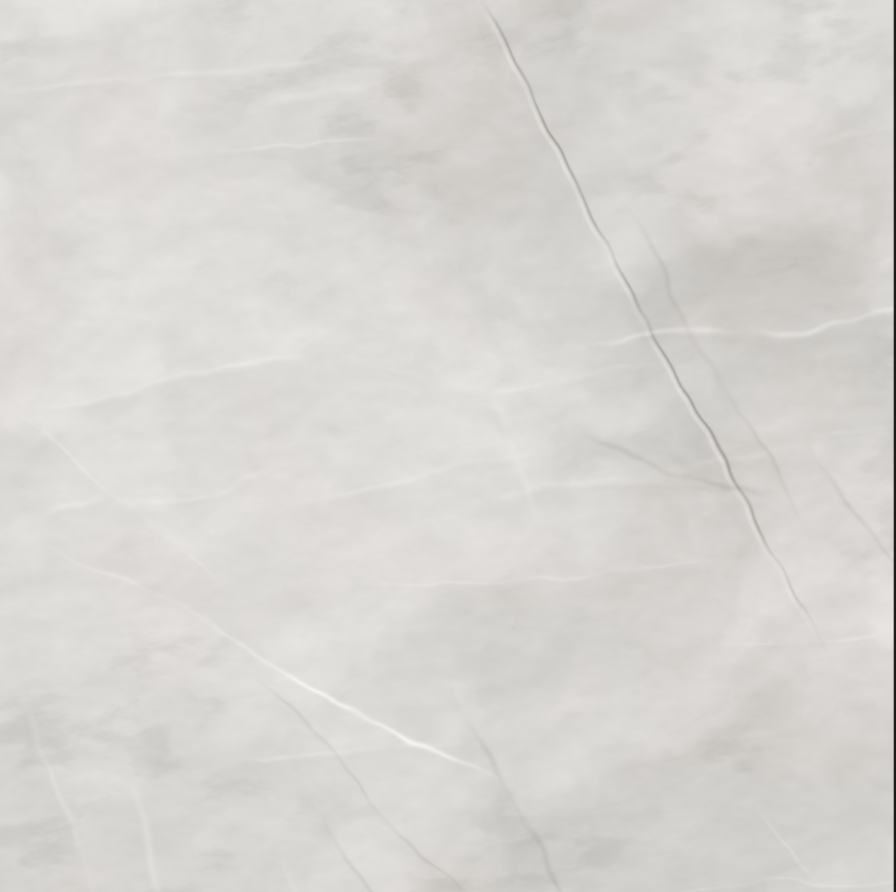
Reproduce this texture procedurally as a WebGL 1 fragment shader.

```glsl
precision highp float;

uniform vec2 u_resolution;

float hash(vec2 p) {
  p = fract(p * vec2(0.1031, 0.1137));
  p += dot(p, p.yx + 33.33);
  return fract((p.x + p.y) * p.x * 7.31);
}

float noise(vec2 p) {
  vec2 cell = floor(p), f = fract(p);
  f = f * f * (3.0 - 2.0 * f);
  return mix(mix(hash(cell), hash(cell + vec2(1.0, 0.0)), f.x),
             mix(hash(cell + vec2(0.0, 1.0)), hash(cell + 1.0), f.x), f.y);
}

float fbm(vec2 p) {
  float sum = 0.0, amp = 0.5;
  for (int i = 0; i < 6; i++) {
    sum += amp * noise(p);
    p = mat2(1.62, 1.18, -1.18, 1.62) * p + 17.3;
    amp *= 0.52;
  }
  return sum;
}

// Wandering line: x = sharp core, y = signed soft shade on its two sides.
vec2 vein(vec2 p, vec2 a, vec2 b, float width) {
  vec2 along = b - a;
  float len = length(along);
  along /= len;
  float t = dot(p - a, along) / len;
  float side = dot(p - a, vec2(-along.y, along.x));
  side += 0.026 * (noise(p * 8.0 + a * 50.0) - 0.5)
        + 0.007 * (noise(p * 38.0 + a * 90.0) - 0.5);
  float taper = smoothstep(0.0, 0.2, t) * smoothstep(1.0, 0.75, t);
  float broken = smoothstep(0.15, 0.75, noise(p * 17.0 + b * 40.0));
  float w = max(width, 0.7 / u_resolution.y);
  float core = exp(-side * side / (w * w)) * mix(0.2, 1.0, broken);
  float shade = side / (abs(side) + 0.003) * exp(-abs(side) / 0.035);
  return taper * vec2(core, shade);
}

// Faint scattered veins: light near-horizontal ones and steep mixed ones.
float scatteredVeins(vec2 p) {
  float tone = 0.0;
  for (int i = 0; i < 26; i++) {
    float id = float(i) + 1.0;
    vec2 start = vec2(hash(vec2(id, 3.7)), hash(vec2(id, 19.1))) * 1.1 - 0.1;
    float pick = hash(vec2(id, 41.3));
    float steep = step(15.0, id);
    float angle = mix(0.02 + 0.2 * pick, -0.6 - 0.75 * pick, steep);
    float len = 0.14 + 0.32 * hash(vec2(id, 57.9));
    vec2 end = start + len * vec2(cos(angle), sin(angle));
    vec2 v = vein(p, start, end, 0.0015 + 0.003 * pick);
    float light = mix(0.028, -0.045, steep * step(0.55, hash(vec2(id, 73.0))));
    tone += v.x * light + v.y * 0.010;
  }
  return tone;
}

// Long fractures that dominate the slab.
float mainVeins(vec2 p) {
  vec2 crack = vein(p, vec2(0.49, 1.06), vec2(0.96, 0.22), 0.0018);
  vec2 crackGlow = vein(p + vec2(0.004, 0.003), vec2(0.49, 1.06), vec2(0.96, 0.22), 0.0025);
  vec2 pale = vein(p, vec2(0.03, 0.40), vec2(0.60, 0.11), 0.0028);
  vec2 ledge = vein(p, vec2(0.62, 0.62), vec2(1.12, 0.655), 0.0035);
  vec2 spur = vein(p, vec2(0.64, 0.51), vec2(0.85, 0.44), 0.0032);
  vec2 shadow = vein(p, vec2(0.64, 0.455), vec2(0.88, 0.455), 0.003);
  float tone = -0.15 * crack.x + 0.055 * crackGlow.x + 0.010 * crack.y;
  tone += pale.x * mix(0.035, 0.095, smoothstep(0.25, 0.42, p.x)) - 0.008 * pale.y;
  tone += 0.06 * ledge.x + 0.012 * ledge.y;
  return tone - 0.05 * spur.x - 0.06 * shadow.x;
}

void main() {
  vec2 uv = gl_FragCoord.xy / u_resolution;

  // Warped clouds, drawn out along a slightly rising bed.
  vec2 bed = vec2(uv.x + 0.12 * uv.y, uv.y - 0.12 * uv.x);
  vec2 warp = vec2(fbm(uv * 3.0 + 4.0), fbm(uv * 3.0 + 31.0)) - 0.5;
  float clouds = fbm(bed * vec2(3.0, 4.6) + warp * 2.4 + 8.0);
  float wisps = fbm(bed * vec2(9.0, 20.0) + warp * 5.0 + 50.0);
  float grain = fbm(bed * vec2(38.0, 75.0) + 90.0);

  float tone = 0.15 * (clouds - 0.5) + 0.06 * (wisps - 0.5) + 0.035 * (grain - 0.5);
  tone += 0.022 * (smoothstep(0.75, 0.1, uv.x) * smoothstep(0.3, 0.8, uv.y) - 0.3);

  // Small grey smudges gathered in patches.
  float patches = smoothstep(0.48, 0.66, fbm(uv * 5.0 + 70.0));
  tone -= 0.035 * patches * smoothstep(0.52, 0.75, fbm(bed * vec2(16.0, 34.0) + 23.0));

  tone += scatteredVeins(uv) + mainVeins(uv);

  // Warm grey stone, with a trace of pink in places.
  float blush = smoothstep(0.45, 0.7, fbm(uv * 6.0 + 120.0));
  vec3 color = vec3(0.846, 0.842, 0.829) + tone * vec3(1.0, 1.01, 1.06);
  color += blush * vec3(0.006, -0.004, -0.004);

  // Thin dark joint at the right edge.
  float joint = smoothstep(0.9965, 0.9985, uv.x);
  gl_FragColor = vec4(mix(color, vec3(0.1), joint), 1.0);
}
```
